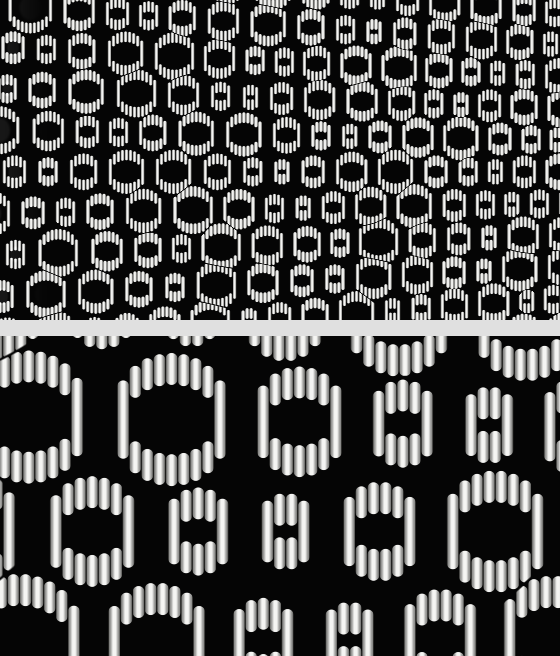
Top: the whole. Bottom: its middle third, enlarged.
Reproduce this pattern procedurally as a WebGL 1 fragment shader.

```glsl
precision highp float;
// Rows of pale rings on black, each ring built from short vertical rounded bars.
// Rings are laid side by side along rows whose sizes rise and fall in waves;
// the rows converge gently to the right. Units: canvas height = 1.
uniform vec2 u_resolution;

#define ROW_HEIGHT 0.130
#define HORIZON 0.463
#define TAPER 0.135
#define MIN_RADIUS 0.027
#define MAX_RADIUS 0.069
#define RING_GAP 0.035
#define BAR_PITCH 0.0126
#define BAR_HALF 0.0166
#define SQUASH 0.93
#define SEAM 0.07
#define BACKGROUND vec3(0.02)

float hash(float n) {
  return fract(sin(n * 12.9898 + 4.137) * 43758.5453);
}

float perspective(float x) {
  return 1.0 - TAPER * x;
}

// Ring radius before perspective: a triangle or sawtooth wave along the row.
float ringRadius(float row, float index) {
  float kind = hash(row + 31.0);
  float period = kind < 0.5 ? 6.0 : 4.0;
  float peak = kind < 0.5 ? 0.5 : (kind < 0.75 ? 0.06 : 0.94);
  float start = floor(hash(row + 57.0) * period) + 0.3;
  float t = fract((index + start) / period);
  float wave = t < peak ? t / peak : (1.0 - t) / (1.0 - peak);
  float jitter = 0.94 + 0.12 * hash(index * 7.3 + row * 3.1);
  return mix(MIN_RADIUS, MAX_RADIUS, wave) * jitter;
}

// Colour of one ring around the origin, faded at its bars' edges.
vec3 ringColor(vec2 d, float radius, float pixel) {
  float count = max(4.0, floor(2.0 * radius / BAR_PITCH + 0.5));
  float halfWidth = 0.5 * count * BAR_PITCH;
  float bar = clamp(floor((d.x + halfWidth) / BAR_PITCH), 0.0, count - 1.0);
  float barX = (bar + 0.5) * BAR_PITCH - halfWidth;

  // Bars follow an ellipse; the outermost ones join into side walls.
  float u = barX / halfWidth;
  float middle = SQUASH * halfWidth * sqrt(max(0.0, 1.0 - u * u));
  bool wall = abs(barX) > halfWidth - BAR_PITCH;
  float cap = 0.5 * BAR_PITCH;
  float low = wall ? 0.0 : max(0.0, middle - BAR_HALF + cap);
  float high = middle + BAR_HALF - cap;
  float y = abs(d.y);
  float sideways = abs(d.x - barX);
  float dist = length(vec2(sideways, y - clamp(y, low, high))) - cap;

  // White core, grey flanks and a dark groove between bars.
  float e = sideways / cap;
  float tone = mix(0.96, 0.58, smoothstep(0.15, 0.75, e));
  tone = mix(tone, 0.18, smoothstep(0.74, 0.98, e));
  float cover = smoothstep(pixel, -pixel, dist);
  return mix(BACKGROUND, vec3(tone, tone, tone - 0.008), cover);
}

void main() {
  vec2 p = gl_FragCoord.xy / u_resolution.y;
  float pixel = 0.6 / u_resolution.y;
  float nearRow = floor((p.y - HORIZON) / (ROW_HEIGHT * perspective(p.x)) + 0.5);

  // Find the closest ring, and the runner-up for the seam between them.
  float best = 100.0;
  float second = 100.0;
  float radius = MIN_RADIUS;
  vec2 offset = vec2(1.0);
  for (int j = -1; j <= 1; j++) {
    float row = nearRow + float(j);
    float x = -0.18 + 0.12 * hash(row + 83.0);
    for (int i = 0; i < 26; i++) {
      float size = ringRadius(row, float(i));
      float scale = perspective(x);
      float stride = (size + 0.5 * RING_GAP) * scale;
      x += stride;
      float r = size * scale;
      vec2 center = vec2(x, HORIZON + row * ROW_HEIGHT * perspective(x));
      vec2 d = p - center;
      float m = length(d / vec2(r, SQUASH * r + BAR_HALF));
      if (m < best) {
        second = best;
        best = m;
        radius = r;
        offset = d;
      } else {
        second = min(second, m);
      }
      x += stride;
    }
  }

  vec3 color = ringColor(offset, radius, pixel);
  color = mix(BACKGROUND, color, smoothstep(0.0, SEAM, second - best));

  // Faint glow inside the holes at the left edge.
  float hole = smoothstep(0.6, 0.4, best) * smoothstep(0.16, 0.0, p.x);
  gl_FragColor = vec4(color + 0.07 * hole, 1.0);
}
```
